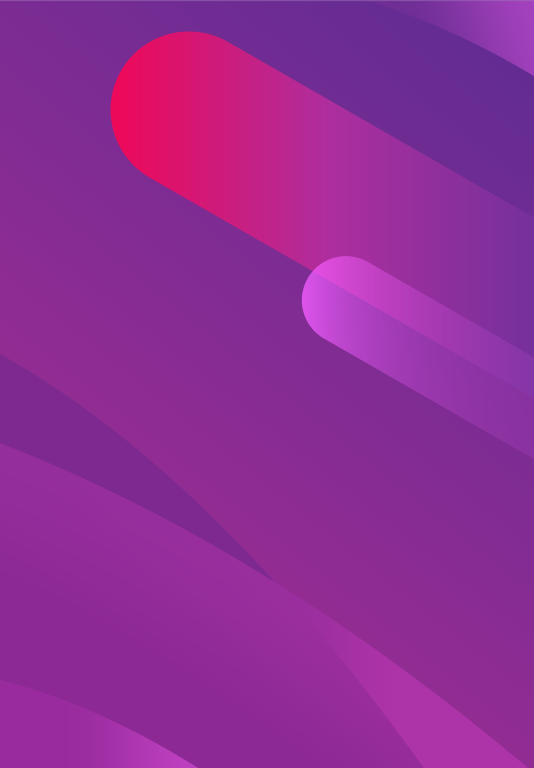
Give the GLSL for this background, as a Shadertoy shader.

```glsl
// Antialiased coverage: 1 where the signed distance is negative
float cover(float dist) {
    return clamp(0.5 - dist * iResolution.y, 0.0, 1.0);
}

// Capsule with one round cap, running off to the lower right
float capsule(vec2 p, vec2 center, float radius) {
    vec2 axis = vec2(0.867, -0.498);
    vec2 q = p - center;
    return length(q - axis * max(dot(q, axis), 0.0)) - radius;
}

// Approximate distance to a parabola; negative below it on the canvas
float arc(float x, float depth, vec3 k) {
    float slope = k.y + 2.0 * k.z * x;
    return (k.x + x * (k.y + k.z * x) - depth) / sqrt(1.0 + slope * slope);
}

vec3 screenBlend(vec3 base, vec3 light) {
    return 1.0 - (1.0 - base) * (1.0 - light);
}

void mainImage(out vec4 fragColor, in vec2 fragCoord) {
    vec2 p = fragCoord / iResolution.y;
    float depth = 1.0 - p.y;

    // Diagonal backdrop
    float diagonal = depth - 0.8 * p.x;
    vec3 color = vec3(0.48 + 0.2 * diagonal, 0.172, 0.575);

    // Glow in the upper right corner
    float cornerX = p.x - 0.475;
    float corner = cover(-arc(cornerX, depth, vec3(0.0, 0.30, 0.68))) * step(0.0, cornerX);
    vec3 cornerColor = mix(vec3(0.43, 0.18, 0.58), vec3(0.65, 0.26, 0.75),
                           smoothstep(0.03, 0.24, cornerX - 0.3 * depth));
    color = mix(color, cornerColor, corner);

    // Dark steep wave
    float steep = cover(arc(p.x, depth, vec3(0.461, 0.5587, 0.757)));
    color = mix(color, vec3(0.495, 0.16, 0.56), steep);

    // Shallow wave, brighter where it leaves the steep one
    float shallowDist = arc(p.x, depth, vec3(0.577, 0.3864, 0.333));
    vec3 waveColor = mix(vec3(0.58 + 0.06 * p.x, 0.18, 0.615), vec3(0.55, 0.16, 0.58),
                         smoothstep(0.0, 0.2, -shallowDist));
    vec3 wedgeColor = mix(vec3(0.60, 0.18, 0.62), vec3(0.68, 0.20, 0.66),
                          smoothstep(0.36, 0.54, p.x));
    color = mix(color, mix(wedgeColor, waveColor, steep), cover(shallowDist));

    // Small wave in the lower left corner
    vec3 lowColor = mix(vec3(0.60, 0.17, 0.62), vec3(0.74, 0.25, 0.75),
                        smoothstep(0.08, 0.26, p.x));
    color = mix(color, lowColor, cover(arc(p.x, depth, vec3(0.885, 0.261, 0.717))));

    // Large capsule: red through magenta to purple
    vec3 heat = mix(vec3(0.93, 0.035, 0.35), vec3(0.68, 0.18, 0.62),
                    clamp((p.x - 0.15) / 0.28, 0.0, 1.0));
    heat = mix(heat, vec3(0.46, 0.19, 0.61), clamp((p.x - 0.43) / 0.265, 0.0, 1.0));
    color = mix(color, heat, cover(capsule(p, vec2(0.246, 0.857), 0.102)));

    // Small translucent capsule, fading to the right
    float fade = 0.08 + 0.92 * exp(-9.0 * max(p.x - 0.393, 0.0));
    vec3 light = vec3(0.74, 0.19, 0.83) * fade;
    color = mix(color, screenBlend(color, light),
                cover(capsule(p, vec2(0.4505, 0.609), 0.0575)));

    // Faint light along the top edge
    color = mix(color, vec3(0.62, 0.45, 0.72), 0.5 * cover(depth - 0.0015) * step(depth, 0.002));

    fragColor = vec4(color, 1.0);
}
```
